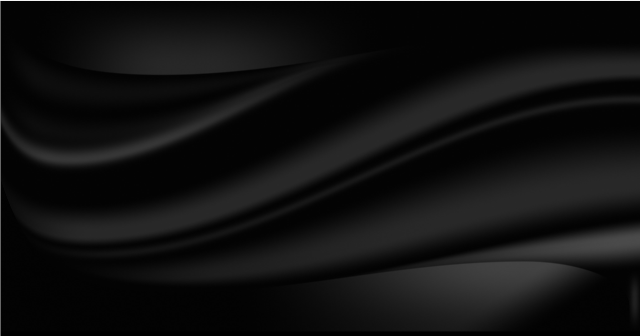
Write a Shadertoy shader that draws this background.

```glsl
// Black satin drapery: soft grey folds sweep up from lower left to upper right.
// Each fold follows a cosine S-curve with an exponential hook at the left,
// and is shaded by its height below that curve; two dim panels lie outside.

const float PI = 3.14159265;

// Height of a fold, measured downward: it eases from low (at x0) to high (at x1).
float foldCurve(float x, float low, float high, float x0, float x1, float hook, float hookWidth) {
    float u = min((x - x0) / (x1 - x0), 1.0);
    return mix(high, low, 0.5 + 0.5 * cos(PI * u)) - hook * exp(-x / hookWidth);
}

// Soft bump that rises from a to b and falls from c to d.
float bump(float a, float b, float c, float d, float t) {
    return smoothstep(a, b, t) * (1.0 - smoothstep(c, d, t));
}

float hash(vec2 p) {
    return fract(sin(dot(p, vec2(127.1, 311.7))) * 43758.5453);
}

void mainImage(out vec4 fragColor, in vec2 fragCoord) {
    vec2 uv = fragCoord / iResolution.xy;
    float x = uv.x;
    float y = 1.0 - uv.y;
    float aa = 1.0 / iResolution.y;

    // Fold lines from top to bottom
    float topEdge  = foldCurve(x, 0.224, 0.085, 0.24, 0.92, 0.15, 0.05);
    float ridge    = foldCurve(x, 0.480, 0.120, 0.09, 0.70, 0.115, 0.03);
    float bandTop  = foldCurve(x, 0.612, 0.129, 0.12, 0.90, 0.085, 0.03);
    float bandBase = foldCurve(x, 0.730, 0.238, 0.13, 1.00, 0.14, 0.03);
    float thinLine = foldCurve(x, 0.758, 0.296, 0.14, 0.99, 0.16, 0.03);
    float crease   = foldCurve(x, 0.860, 0.630, 0.30, 1.15, 0.26, 0.05);
    float hem      = foldCurve(x, 0.871, 0.778, 0.27, 0.82, 0.30, 0.05);

    // The hem rounds off downward at the right
    float turn = clamp((x - 0.82) / 0.163, 0.0, 1.0);
    hem += 0.13 * (1.0 - sqrt(1.0 - turn * turn));

    // Faint pleats above the bright ridge
    float s = (y - topEdge) / max(ridge - topEdge, 0.03);
    float pleats = 0.5 - 0.5 * cos(4.0 * PI * s);
    float cloth = 0.012 + 0.04 * pleats * bump(0.0, 0.1, 0.7, 0.95, s)
                * bump(0.0, 0.06, 0.25, 0.6, x);

    // Bright ridge, longer on its upper side
    float r = y - ridge;
    float ridgeGlow = exp(-pow(r / (r < 0.0 ? 0.032 : 0.02), 2.0));
    cloth += ridgeGlow * 0.2 * mix(0.55, 1.0, smoothstep(0.0, 0.08, x))
           * (1.0 - smoothstep(0.22, 0.68, x));

    // Broad central band
    float t = (y - bandTop) / (bandBase - bandTop);
    cloth += 0.145 * bump(-0.05, 0.65, 0.8, 1.08, t) * smoothstep(-0.04, 0.14, x);

    // Thin highlight below it
    float lineGlow = exp(-pow((y - thinLine) / 0.013, 2.0));
    cloth += lineGlow * mix(0.055, 0.10, x) * smoothstep(0.0, 0.2, x);

    // Lower band
    float b = (y - thinLine) / max(crease - thinLine, 0.04);
    cloth += mix(0.09, 0.145, smoothstep(0.2, 0.7, x))
           * bump(0.2, 0.68, 0.74, 1.0, b) * smoothstep(0.08, 0.35, x);

    // Bright turned-over fold at the right
    float w = mix(0.015, 0.07, smoothstep(0.6, 1.0, x));
    cloth += 0.28 * smoothstep(0.45, 1.0, x) * bump(0.0, 0.85, 1.0, 2.2, (y - crease) / w);
    cloth += 0.11 * exp(-pow((x - 0.992) / 0.007, 2.0)) * bump(0.8, 0.88, 0.9, 0.99, y);

    // Upper panel
    float upper = 0.012 + 0.14 * bump(0.05, 0.26, 0.32, 0.60, x) * smoothstep(-0.02, 0.2, y);

    // Lower panel, cut by a diagonal shadow
    float diagonal = x + 0.8 * (y - 0.8);
    float lower = 0.01 + 0.25 * smoothstep(0.36, 0.8, x)
                * mix(1.0, 0.4, smoothstep(0.78, 1.0, y))
                * (1.0 - smoothstep(0.84, 0.985, diagonal));

    // Stack the layers
    float shade = mix(upper, cloth, smoothstep(-aa, aa, y - topEdge));
    float inLower = smoothstep(-aa, aa, y - hem) * (1.0 - smoothstep(0.982, 0.985, x));
    shade = mix(shade, lower, inLower);
    shade *= 1.0 - smoothstep(0.982, 0.99, y);

    // Hairline light border at the top and left
    shade = mix(shade, 0.4, 1.0 - smoothstep(0.0008, 0.0018, x));
    shade = mix(shade, 0.95, 1.0 - smoothstep(0.002, 0.004, y));

    // Dither against banding
    shade += (hash(floor(uv * vec2(512.0, 268.0))) - 0.5) / 255.0;
    fragColor = vec4(vec3(clamp(shade, 0.0, 1.0)), 1.0);
}
```
